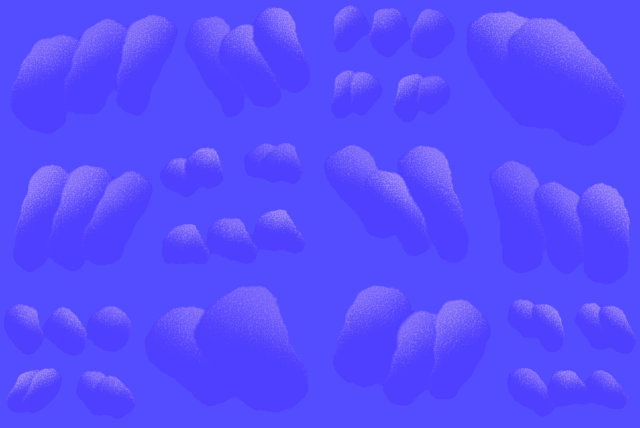
A WebGL 1 fragment shader for this pattern:

```glsl
precision highp float;
// Scattered lumps of soft paint on a flat blue violet ground.
// A warped grid holds one large lump or several small ones per cell; each lump
// is a row of leaning tapered lobes, lit from above with a grainy falloff.

uniform vec2 u_resolution;

float hash(vec2 p) {
  return fract(sin(dot(p, vec2(127.1, 311.7))) * 4375.85);
}

// Cellular noise: distance to the nearest jittered point.
float cellular(vec2 p) {
  vec2 id = floor(p), f = fract(p);
  float nearest = 2.0;
  for (int j = -1; j <= 1; j++) {
    for (int i = -1; i <= 1; i++) {
      vec2 o = vec2(float(i), float(j));
      vec2 jitter = vec2(hash(id + o), hash(id + o + 57.3));
      nearest = min(nearest, length(o + jitter - f));
    }
  }
  return nearest;
}

float smoothMin(float a, float b, float k) {
  float h = max(k - abs(a - b), 0.0) / k;
  return min(a, b) - h * h * k * 0.25;
}

// Returns the signed distance to a lump (x) and its brightness (y).
vec2 lump(vec2 q, vec2 room, float count, vec2 seed, float grain, float px) {
  float radius = min(room.x / count, room.y * 0.68) * 1.04;
  float side = hash(seed + 3.1) < 0.35 ? -1.0 : 1.0;
  float lean = side * radius * mix(0.15, 0.5, hash(seed + 5.7));
  float spread = room.x - radius - abs(lean);
  float body = 1.0, light = 0.0;

  for (int i = 0; i < 3; i++) {
    float k = float(i);
    if (k >= count) break;
    vec2 s = seed + k * 7.31;

    // Place a lobe of random height inside the room.
    float reach = (room.y - radius) * mix(0.45, 0.95, hash(s + 1.3));
    float slack = room.y - radius - reach;
    vec2 center = vec2(spread * (2.0 * k / (count - 1.0) - 1.0),
                       slack * (2.0 * hash(s + 2.9) - 1.0));
    vec2 top = center + vec2(-lean, reach);
    vec2 axis = vec2(2.0 * lean, -2.0 * reach);
    float t = clamp(dot(q - top, axis) / dot(axis, axis), 0.0, 1.0);
    vec2 away = q - top - axis * t;
    float width = radius * mix(1.0, mix(0.5, 0.95, hash(s + 4.4)), t);
    float d = length(away) - width;

    // Light fades downward, and runs further along one flank.
    float drop = (top.y + radius - q.y) / (2.0 * (reach + radius));
    float flank = side * away.x / width;
    float lit = 1.05 - 2.1 * drop + 0.5 * flank + 0.35 * (grain - 0.5);
    lit += 0.2 * smoothstep(-0.007, 0.0, d) * flank;
    lit = smoothstep(0.0, 1.15, lit) * mix(0.6, 1.0, hash(s + 6.2));

    light = mix(light, lit, clamp(0.5 - d / (3.0 * px), 0.0, 1.0));
    body = smoothMin(body, d, 0.018);
  }
  return vec2(body, light);
}

void main() {
  float px = 1.0 / u_resolution.y;
  float aspect = u_resolution.x * px;
  vec2 p = gl_FragCoord.xy * px;

  // Bend the grid while keeping the canvas borders fixed.
  vec2 u = vec2(p.x / aspect, p.y);
  u.y += 0.035 * sin(5.0 * p.x + 0.8) * sin(3.1416 * u.y);
  float row = floor(u.y * 3.0);
  u.x += 0.035 * sin(6.2832 * u.x) * sin(row * 2.0 + 1.0);

  vec2 grid = u * vec2(4.0, 3.0);
  vec2 id = floor(grid), f = fract(grid);
  vec2 extent = vec2(aspect / 8.0, 1.0 / 6.0);
  vec2 seed = id + 11.7;
  float count = hash(seed) < 0.4 ? 2.0 : 3.0;

  // Every third cell splits into a wide lump and a pair of small ones.
  if (mod(id.x + 2.0 * id.y, 3.0) < 0.5) {
    float level = floor(f.y * 2.0);
    f.y = fract(f.y * 2.0);
    extent.y *= 0.5;
    seed.y += 0.43 * level + 0.2;
    count = 3.0;
    if (level == mod(id.x, 2.0)) {
      seed.x += 0.37 * floor(f.x * 2.0);
      f.x = fract(f.x * 2.0);
      extent.x *= 0.5;
      count = 2.0;
    }
  }

  // Gentle bends and a ragged, crumbly outline.
  vec2 q = (f * 2.0 - 1.0) * extent;
  q.x += 0.007 * sin(q.y * 24.0 + seed.x * 5.0) + 0.002 * sin(p.y * 95.0 + p.x * 40.0);
  q.y += 0.005 * sin(q.x * 33.0 + seed.y * 4.0) + 0.0015 * sin(p.x * 120.0);
  q += 0.003 * (cellular(p * 85.0) - 0.5);

  float grain = cellular(p * 210.0);
  vec2 shape = lump(q, extent - 0.015, count, seed, grain, px);
  float light = shape.y * (0.82 + 0.36 * grain);

  vec3 ground = vec3(0.33, 0.30, 1.0);
  vec3 shade = vec3(0.31, 0.25, 1.0);
  vec3 glow = vec3(0.60, 0.52, 0.975);
  vec3 paint = mix(shade, glow, clamp(light, 0.0, 1.0));
  gl_FragColor = vec4(mix(ground, paint, clamp(0.5 - shape.x / px, 0.0, 1.0)), 1.0);
}
```
